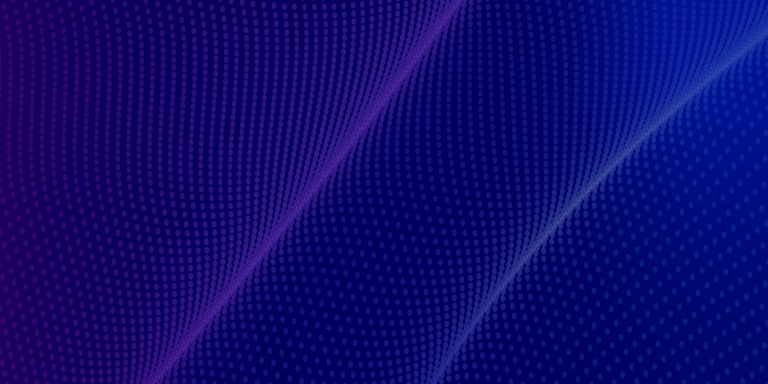
Give the GLSL for this background, as a Shadertoy shader.

```glsl
// A sheet of translucent oval dots, folded along two rising diagonal creases,
// over a violet to navy to azure gradient. The dot grid is warped so that it
// bunches up at each crease; nearby dots are then drawn at their true size.

// Dot grid
const vec2 SPACING = vec2(0.032, 0.034);
const vec2 SHEAR = vec2(0.42, 0.55);
const vec2 DOT_RADIUS = vec2(0.0064, 0.0088);
const float DOT_ALPHA = 0.52;
const int REACH = 3;

// Creases: x = a + b*y + c*y*y, in units of the canvas height
const vec3 CREASE_A = vec3(0.40, 0.86, -0.06);
const vec3 CREASE_B = vec3(1.13, 0.62, 0.36);
const vec2 FOLD_DIR = vec2(0.45, -0.76);
const float FOLD_STRENGTH = 6.5;
const float FOLD_LEFT = 0.023;
const float FOLD_RIGHT = 0.008;
const float VALLEY_STRETCH = 0.04;

// Background colours
const vec3 NAVY = vec3(0.003, 0.0, 0.36);
const vec3 VIOLET = vec3(0.115, 0.0, 0.365);
const vec3 AZURE = vec3(0.0, 0.07, 0.57);

// Dot colours
const vec3 INK_MAGENTA = vec3(0.36, 0.07, 0.56);
const vec3 INK_PURPLE = vec3(0.38, 0.20, 0.70);
const vec3 INK_INDIGO = vec3(0.19, 0.19, 0.70);
const vec3 INK_PALE = vec3(0.34, 0.41, 0.66);
const vec3 INK_AZURE = vec3(0.09, 0.27, 0.70);

// Signed horizontal distance to a crease, positive on its right
float creaseDistance(vec2 p, vec3 crease) {
    return p.x - dot(crease, vec3(1.0, p.y, p.y * p.y));
}

// Offset that rises steeply at a crease and flattens away from it
float fold(float d, float widen) {
    float width = widen * (d < 0.0 ? FOLD_LEFT : FOLD_RIGHT);
    return sign(d) * FOLD_STRENGTH * width * log(1.0 + abs(d) / width);
}

// Canvas position to dot grid position, one dot per unit cell
vec2 sheet(vec2 p) {
    vec2 q = p + SHEAR * p.yx + vec2(0.0, 0.06 * sin(3.1 * p.x));
    float dA = creaseDistance(p, CREASE_A);
    float widenB = 0.75 + 0.6 * smoothstep(0.45, 1.0, p.y);
    float shift = fold(dA, 1.0) + fold(creaseDistance(p, CREASE_B), widenB);
    shift -= VALLEY_STRETCH * tanh((dA - 0.32) / 0.2);
    return (q + FOLD_DIR * shift) / SPACING;
}

// Coverage of all dots around p; overlapping dots build up
float dotCoverage(vec2 p) {
    const float STEP = 0.001;
    vec2 q = sheet(p);
    mat2 warp = mat2(sheet(p + vec2(STEP, 0.0)) - q,
                     sheet(p + vec2(0.0, STEP)) - q) / STEP;
    mat2 unwarp = inverse(warp);
    float soft = 0.7 / (iResolution.y * DOT_RADIUS.x);
    float clearance = 1.0;
    for (int j = -REACH; j <= REACH; j++) {
        for (int i = -REACH; i <= REACH; i++) {
            vec2 center = floor(q) + 0.5 + vec2(i, j);
            float r = length(unwarp * (center - q) / DOT_RADIUS);
            float inside = 1.0 - smoothstep(1.0 - soft, 1.0 + soft, r);
            clearance *= 1.0 - DOT_ALPHA * inside;
        }
    }
    return 1.0 - clearance;
}

vec3 background(vec2 p) {
    vec2 fromCorner = p - vec2(1.88, 1.0);
    float violet = exp(-3.6 * p.x) + 0.3 * exp(-6.0 * length(p - vec2(0.65, 1.05)));
    float azure = exp(-2.6 * dot(fromCorner, fromCorner)) * smoothstep(1.2, 1.85, p.x);
    azure += 0.2 * smoothstep(1.35, 2.0, p.x);
    vec3 color = mix(NAVY, VIOLET, min(violet, 1.0));
    return mix(color, AZURE, min(azure, 1.0));
}

void mainImage(out vec4 fragColor, in vec2 fragCoord) {
    vec2 p = fragCoord / iResolution.y;
    float dA = creaseDistance(p, CREASE_A);
    float dB = creaseDistance(p, CREASE_B);
    float glowA = exp(-abs(dA) * (dA < 0.0 ? 3.5 : 16.0));
    float glowB = exp(-abs(dB) * (dB < 0.0 ? 6.0 : 12.0));

    // Ink colour changes from crease to crease
    vec3 ink = mix(INK_MAGENTA, INK_PURPLE, smoothstep(0.0, 0.75, p.x));
    ink = mix(ink, INK_INDIGO, smoothstep(0.0, 0.15, dA));
    float paleSpan = exp(-10.0 * (p.y - 0.45) * (p.y - 0.45));
    ink = mix(ink, INK_AZURE, smoothstep(-0.15, 0.25, dB + 0.35 * (p.y - 0.5)));
    ink = mix(ink, INK_PALE, glowB * glowB * (0.2 + 0.7 * paleSpan));

    // Dots fade with distance from the creases
    float strength = min(0.64 + 0.36 * max(glowA, glowB), 1.0);
    vec3 color = mix(background(p), ink, dotCoverage(p) * strength);
    fragColor = vec4(color, 1.0);
}
```
